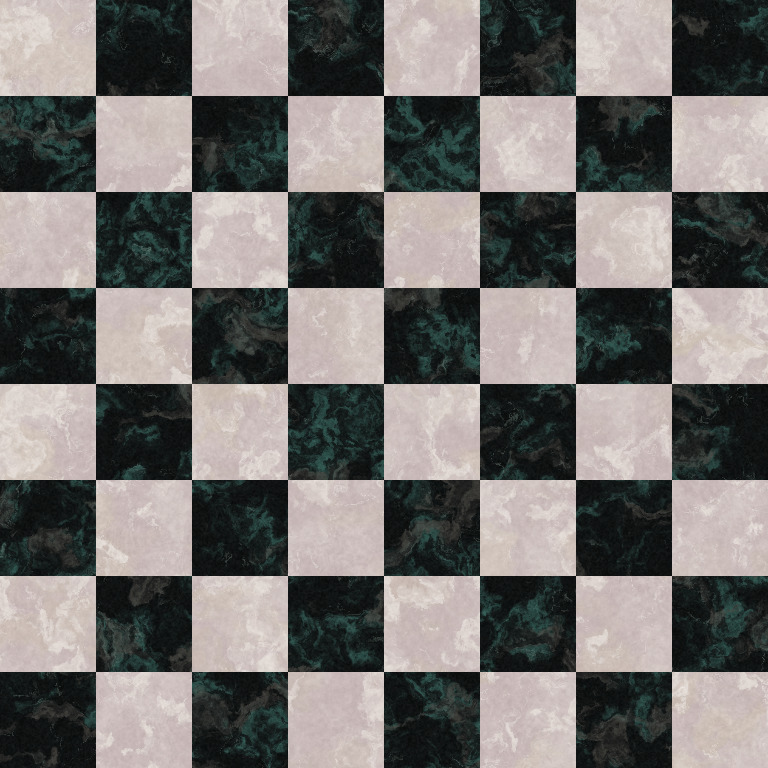
This texture is drawn by a Shadertoy shader. Its source:

```glsl
// Checkerboard of polished marble: dark green-black and pale pink tiles, eight by eight.

const float TILES = 8.0;

const vec3 BLACK_STONE = vec3(0.058, 0.068, 0.068);
const vec3 TEAL_CLOUD  = vec3(0.165, 0.285, 0.265);
const vec3 BROWN_CLOUD = vec3(0.270, 0.262, 0.245);
const vec3 GREY_VEIN   = vec3(0.370, 0.430, 0.405);
const vec3 PINK_STONE  = vec3(0.780, 0.722, 0.717);
const vec3 WHITE_CLOUD = vec3(0.890, 0.862, 0.842);
const vec3 BEIGE_STAIN = vec3(0.800, 0.750, 0.690);

float hash(vec2 p) {
    uvec2 q = uvec2(ivec2(p)) * uvec2(1597334673u, 3812015801u);
    uint n = (q.x ^ q.y) * 1597334673u;
    n = (n ^ (n >> 15)) * 2246822519u;
    return float((n ^ (n >> 13)) >> 8) / 16777216.0;
}

float valueNoise(vec2 p) {
    vec2 i = floor(p), f = fract(p);
    f = f * f * (3.0 - 2.0 * f);
    float low  = mix(hash(i), hash(i + vec2(1, 0)), f.x);
    float high = mix(hash(i + vec2(0, 1)), hash(i + vec2(1, 1)), f.x);
    return mix(low, high, f.y);
}

// Layered noise, centred on 0.5
float fbm(vec2 p) {
    const mat2 turn = mat2(1.6, 1.2, -1.2, 1.6);
    float sum = 0.0, weight = 0.5;
    for (int i = 0; i < 6; i++) {
        sum += weight * valueNoise(p);
        p = turn * p + 11.3;
        weight *= 0.54;
    }
    return sum / 1.06;
}

vec2 warp(vec2 p, float scale, float amount) {
    return p + amount * (vec2(fbm(p * scale), fbm(p * scale + 51.7)) - 0.5);
}

// Thin line along the middle level of a noise field
float vein(vec2 p, float width) {
    return 1.0 - smoothstep(0.0, width, abs(fbm(p) - 0.5));
}

vec3 darkMarble(vec2 p, float variation) {
    vec2 q = warp(p, 3.0, 0.7);
    float breakup = smoothstep(0.34, 0.68, fbm(q * 13.0 + 7.0));
    float cloud = smoothstep(0.43, 0.70, fbm(q * 3.2) + 0.08 * (variation - 0.5));
    float brown = smoothstep(0.57, 0.67, fbm(q * vec2(1.8, 3.6) + 31.0));
    float veins = vein(q * 2.6 + 83.0, 0.022) * smoothstep(0.42, 0.66, fbm(p * 5.0 + 19.0));

    vec3 color = mix(BLACK_STONE, TEAL_CLOUD, cloud * (0.15 + 0.95 * breakup));
    color = mix(color, BROWN_CLOUD, 0.75 * brown * (0.4 + 0.6 * breakup));
    color = mix(color, GREY_VEIN, 0.55 * veins * (0.3 + 0.7 * breakup));

    // Mottling and fine grain
    color *= 0.72 + 0.56 * fbm(p * 22.0 + 5.0);
    return color + 0.045 * (valueNoise(p * 62.0) - 0.45);
}

vec3 lightMarble(vec2 p, float variation) {
    vec2 q = warp(p, 3.5, 0.65);
    float breakup = smoothstep(0.32, 0.66, fbm(q * 12.0 + 3.0));
    float haze = smoothstep(0.36, 0.68, fbm(q * 2.3 + 13.0));
    float patches = smoothstep(0.56, 0.66, fbm(q * vec2(4.0, 3.0) + 41.0) + 0.06 * (variation - 0.5));
    float veins = vein(q * 3.0 + 67.0, 0.024) * smoothstep(0.40, 0.62, fbm(p * 4.0 + 29.0));
    float stain = smoothstep(0.48, 0.68, fbm(q * vec2(1.5, 2.4) + 97.0));

    vec3 color = mix(PINK_STONE, BEIGE_STAIN, stain * (0.25 + 0.5 * variation));
    color = mix(color, WHITE_CLOUD, 0.42 * haze * (0.6 + 0.4 * breakup));
    color = mix(color, WHITE_CLOUD, 0.85 * patches * (0.45 + 0.55 * breakup));
    color = mix(color, WHITE_CLOUD, 0.65 * veins * (0.4 + 0.6 * breakup));

    // Faint ripples, mottling and fine grain
    float ripple = sin(95.0 * fbm(p * 1.4 + 23.0) + 40.0 * p.x);
    color += 0.010 * ripple * smoothstep(0.48, 0.62, fbm(p * 2.0 + 59.0));
    color += 0.07 * (fbm(p * 20.0 + 9.0) - 0.5);
    return color + 0.025 * (valueNoise(p * 62.0) - 0.5);
}

// +1 on light tiles, -1 on dark ones, softened across one pixel at the joints
float checker(vec2 p, vec2 pixel) {
    vec2 side = 1.0 - 2.0 * mod(floor(p), 2.0);
    vec2 toJoint = 0.5 - abs(fract(p) - 0.5);
    vec2 s = side * clamp(toJoint / (0.5 * pixel), 0.0, 1.0);
    return -s.x * s.y;
}

void mainImage(out vec4 fragColor, in vec2 fragCoord) {
    vec2 p = fragCoord / iResolution.xy * TILES;
    vec2 cell = mod(floor(p), TILES);

    // Each tile is cut from its own region of stone
    vec2 stone = fract(p) + cell * 23.0 + 5.0;
    float variation = hash(cell + 300.0);

    float light = 0.5 + 0.5 * checker(p, TILES / iResolution.xy);
    vec3 color = mix(darkMarble(stone, variation), lightMarble(stone, variation), light);
    fragColor = vec4(clamp(color, 0.0, 1.0), 1.0);
}
```
